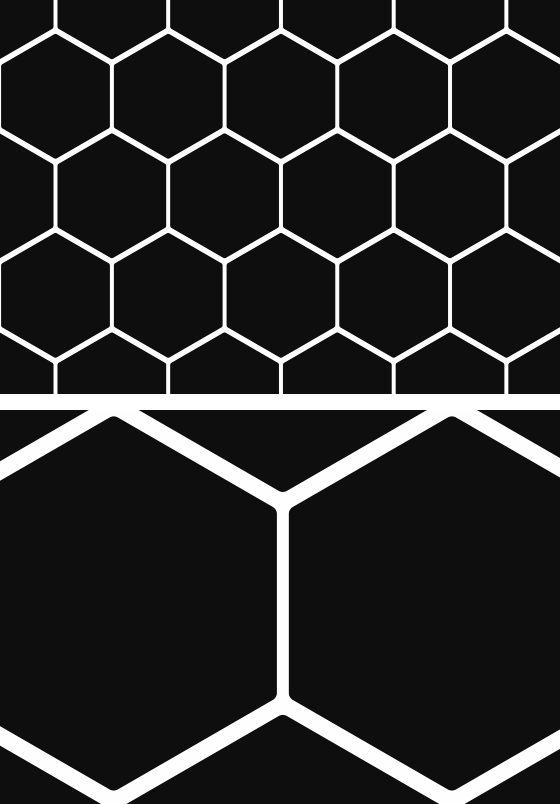
Top, the full canvas; bottom, a detail of the centre.
Give the GLSL for this pattern, as a Shadertoy shader.

```glsl
// Black hexagonal tiles, point up, in staggered rows on a white ground.
// Two interleaved rectangular lattices give the tile centres; each tile is a
// rounded hexagon distance, and rows sit slightly apart so slanted gaps are wider.

// Signed distance to a point-up regular hexagon with rounded corners
float roundedHexagon(vec2 p, float apothem, float radius) {
    const vec2 slant = vec2(0.5, 0.8660254);
    float inner = apothem - radius;
    p = abs(p);
    // Fold the slanted sides onto the vertical one
    p -= 2.0 * max(dot(p, slant) - p.x, 0.0) * (slant - vec2(1.0, 0.0)) * step(p.x, dot(p, slant));
    float halfSide = inner * 0.57735;
    p -= vec2(inner, clamp(p.y, -halfSide, halfSide));
    return length(p) * sign(p.x) - radius;
}

// Offset from the nearest point of a rectangular lattice
vec2 nearestCentre(vec2 p, vec2 period) {
    return p - period * round(p / period);
}

void mainImage(out vec4 fragColor, in vec2 fragCoord) {
    // Canvas height is one unit
    vec2 uv = fragCoord / iResolution.y;
    float pixel = 1.0 / iResolution.y;

    // Every second row shifts by half a tile
    vec2 period = vec2(0.2861, 0.5052);
    vec2 p = uv - vec2(0.2839, 0.5030);
    vec2 evenRow = nearestCentre(p, period);
    vec2 oddRow = nearestCentre(p - 0.5 * period, period);

    float tile = min(roundedHexagon(evenRow, 0.138, 0.007),
                     roundedHexagon(oddRow, 0.138, 0.007));

    // White lines are the gaps between tiles
    float line = smoothstep(-0.6 * pixel, 0.6 * pixel, tile);
    fragColor = vec4(mix(vec3(0.053), vec3(0.995), line), 1.0);
}
```
